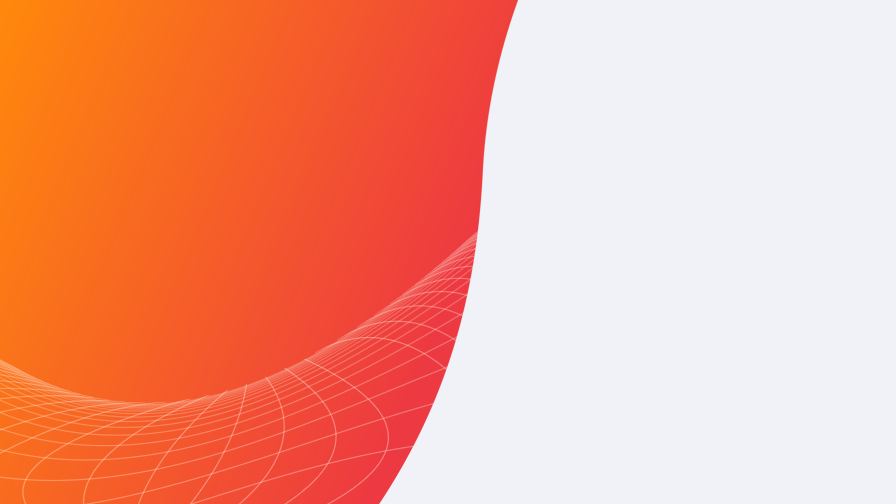
A Shadertoy shader for this background:

```glsl
// A warm diagonal gradient fills the left side, cut by an S-shaped edge from a pale panel.
// A folded wire mesh hangs below a wave crest: its strands are implicit curves, stroked
// at an even width by dividing each curve's value by its screen-space gradient.

const vec3 ORANGE = vec3(1.0, 0.535, 0.045);
const vec3 RED    = vec3(0.93, 0.225, 0.255);
const vec3 PALE   = vec3(0.941, 0.949, 0.973);
const vec3 STRAND = vec3(1.0, 0.93, 0.87);

// Horizontal position of the panel edge at height y
float panelEdge(float y) {
    float d = y - 0.66;
    float bend = d > 0.0 ? 0.458 * d * d : -(0.258 - 0.21 * d) * d * d;
    return 0.958 + 0.05 * d + bend;
}

// Height of the wave crest from which the mesh hangs
float crest(float x) {
    float e = x - 0.289;
    return 0.2014 + (0.969 - 0.278 * e) * e * e;
}

// Coverage of the line f = 0, with its half width in pixels
float stroke(float f, float halfWidth) {
    float slope = length(vec2(dFdx(f), dFdy(f)));
    return clamp(halfWidth + 0.5 - abs(f) / max(slope, 1e-6), 0.0, 1.0);
}

// Lays one translucent strand over those already drawn
float layer(float ink, float coverage, float alpha) {
    return 1.0 - (1.0 - ink) * (1.0 - coverage * alpha);
}

// Strands that follow the crest and spread apart with depth
float longStrands(float ink, float x, float depth, float halfWidth) {
    float spread = 0.116 + 0.518 * (x - 0.463) * (x - 0.463);
    float scale = 1.75;
    for (int i = 0; i < 17; i++) {
        float alpha = mix(0.36, 0.16, float(i) / 16.0);
        ink = layer(ink, stroke(depth - scale * spread, halfWidth), alpha);
        scale *= 0.77;
    }
    return ink;
}

// Strands that climb from the base to the crest, bowed to either side
float crossStrands(float ink, vec2 p, float halfWidth) {
    for (int i = 0; i < 7; i++) {
        float k = float(i);
        float foot = 0.051 + 0.118 * k - 0.003 * k * k;
        float top = 0.375 + 0.038 * k;
        float bow = -0.42 + 0.165 * k;
        float s = p.y / crest(top);
        float f = p.x - mix(foot, top, s) - bow * s * (1.0 - s);
        ink = layer(ink, stroke(f, halfWidth) * step(s, 1.0), 0.4);
    }
    return ink;
}

// Arcs that leave the crest at a tangent; side is +1 for rightward, -1 for leftward
float tangentArcs(float ink, float x, float depth, float start, float reach,
                  float side, float curve, float halfWidth) {
    float remaining = 1.0;
    for (int i = 0; i < 14; i++) {
        float t = side * (x - start) - side * reach * (1.0 - remaining);
        float alpha = mix(0.38, 0.22, float(i) / 13.0);
        ink = layer(ink, stroke(depth - curve * t * t, halfWidth) * step(0.0, t), alpha);
        remaining *= 0.88;
    }
    return ink;
}

void mainImage(out vec4 fragColor, in vec2 fragCoord) {
    vec2 p = fragCoord / iResolution.y;
    float pixel = 1.0 / iResolution.y;
    float halfWidth = 0.00115 * iResolution.y;

    // Diagonal gradient
    float ramp = dot(vec2(p.x, 1.0 - p.y), vec2(0.92, 0.38)) / 1.05;
    vec3 color = mix(ORANGE, RED, clamp(ramp, 0.0, 1.0));

    // Wire mesh below the crest
    float depth = crest(p.x) - p.y;
    float ink = longStrands(0.0, p.x, depth, halfWidth);
    ink = crossStrands(ink, p, halfWidth);
    ink = tangentArcs(ink, p.x, depth, 0.625, 0.37, 1.0, 3.24, halfWidth);
    ink = tangentArcs(ink, p.x, depth, 0.33, -0.36, -1.0, 1.73, halfWidth);
    ink *= smoothstep(-pixel, pixel, depth);
    color = mix(color, STRAND, min(ink, 0.6));

    // Pale panel
    float outside = 0.95 * (p.x - panelEdge(p.y));
    color = mix(color, PALE, smoothstep(-0.75 * pixel, 0.75 * pixel, outside));

    fragColor = vec4(color, 1.0);
}
```
